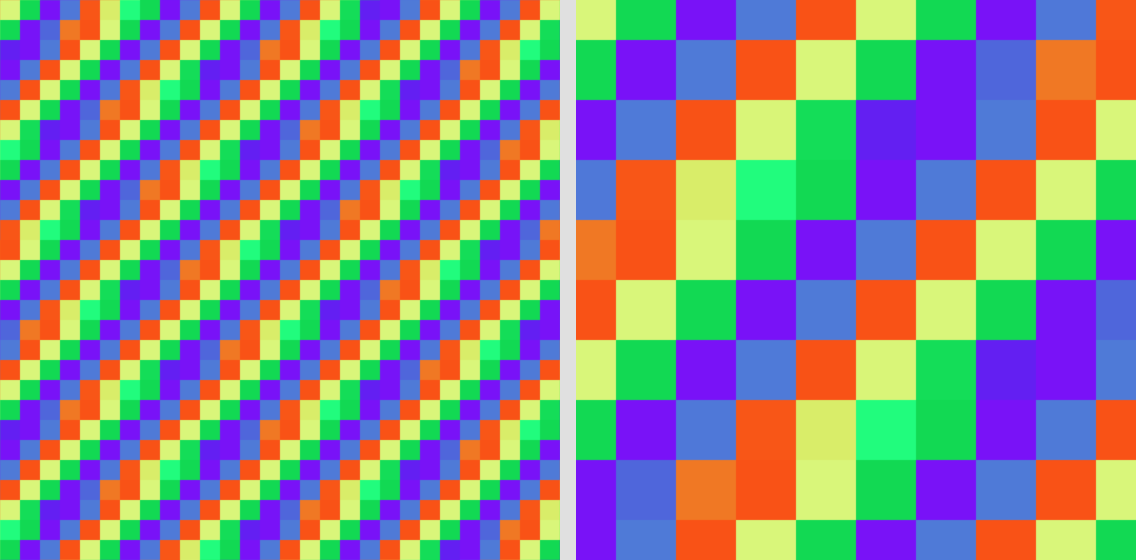
Left: the whole. Right: its middle third, enlarged.
Write a WebGL 1 fragment shader that draws this pattern.

```glsl
precision highp float;

uniform vec2 u_resolution;

const float CELLS = 28.0;            // squares across and down
const float PERIOD = 38.0;           // phases in one full colour cycle
const vec2 PHASE_STEP = vec2(7.0, -6.0); // phase change per column and row
const float PHASE_START = 13.0;      // phase of the lower left square
const float BAND = PERIOD / 5.0;     // phases per colour
const float BAND_SHIFT = 0.7;
const float TINT_DECAY = 0.12;       // how fast the leading tint fades
const float EDGE_PIXELS = 1.3;

const vec3 YELLOW = vec3(0.85, 0.965, 0.48);
const vec3 GREEN  = vec3(0.07, 0.85, 0.325);
const vec3 VIOLET = vec3(0.475, 0.07, 0.97);
const vec3 BLUE   = vec3(0.31, 0.48, 0.845);
const vec3 ORANGE = vec3(0.975, 0.32, 0.085);

// Tints of the first phase in each band
const vec3 YELLOW_TINT = vec3(0.85, 0.93, 0.41);
const vec3 GREEN_TINT  = vec3(0.13, 0.99, 0.49);
const vec3 VIOLET_TINT = vec3(0.39, 0.12, 0.95);
const vec3 BLUE_TINT   = vec3(0.31, 0.40, 0.86);
const vec3 ORANGE_TINT = vec3(0.94, 0.47, 0.14);

vec3 bandColor(float band, float tint) {
    if (band < 0.5) return mix(YELLOW, YELLOW_TINT, tint);
    if (band < 1.5) return mix(GREEN, GREEN_TINT, tint);
    if (band < 2.5) return mix(VIOLET, VIOLET_TINT, tint);
    if (band < 3.5) return mix(BLUE, BLUE_TINT, tint);
    return mix(ORANGE, ORANGE_TINT, tint);
}

// Flat colour of one square, from a linear phase that wraps around
vec3 cellColor(vec2 cell) {
    float phase = floor(mod(dot(cell, PHASE_STEP) + PHASE_START + 0.5, PERIOD));
    float band = floor((phase + BAND_SHIFT) / BAND);
    float bandStart = ceil(band * BAND - BAND_SHIFT);
    return bandColor(band, pow(TINT_DECAY, phase - bandStart));
}

void main() {
    vec2 grid = gl_FragCoord.xy / u_resolution * CELLS;

    // Blend the four squares around the nearest corner across a thin edge
    vec2 corner = floor(grid + 0.5);
    vec2 edgeWidth = EDGE_PIXELS * CELLS / u_resolution;
    vec2 blend = clamp((grid - corner) / edgeWidth + 0.5, 0.0, 1.0);

    vec3 lower = mix(cellColor(corner - 1.0),
                     cellColor(corner - vec2(0.0, 1.0)), blend.x);
    vec3 upper = mix(cellColor(corner - vec2(1.0, 0.0)),
                     cellColor(corner), blend.x);
    gl_FragColor = vec4(mix(lower, upper, blend.y), 1.0);
}
```
